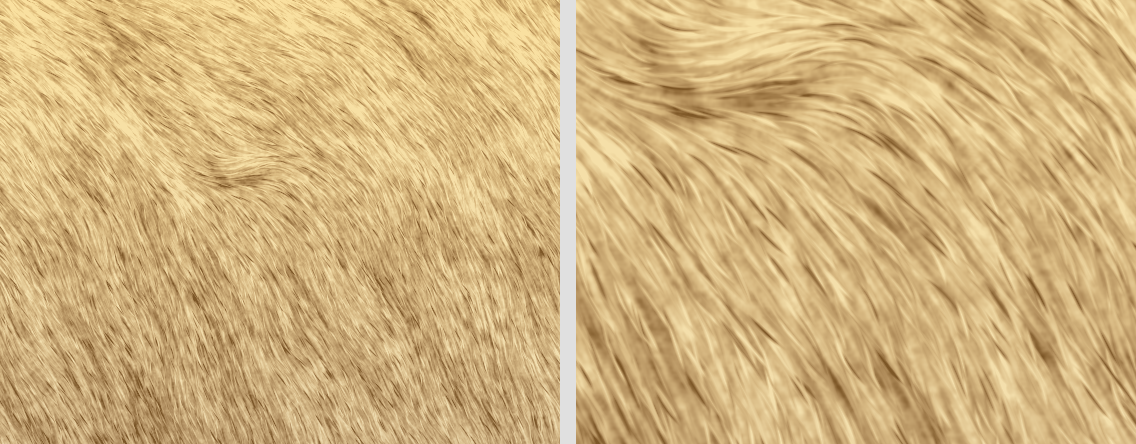
Left: the whole. Right: its middle third, enlarged.
Give the GLSL for this texture, as a Shadertoy shader.

```glsl
// Draws a golden tan animal pelt: fine hairs combed along a curving flow.

float hash(vec2 cell) {
    vec3 q = fract(cell.xyx * 0.1031);
    q += dot(q, q.yzx + 33.33);
    return fract((q.x + q.y) * q.z);
}

vec4 hash4(vec2 cell) {
    vec4 q = fract(cell.xyxy * vec4(0.1031, 0.1030, 0.0973, 0.1099));
    q += dot(q, q.wzxy + 33.33);
    return fract((q.xxyz + q.yzzw) * q.zywx);
}

float valueNoise(vec2 p) {
    vec2 i = floor(p), f = fract(p);
    f = f * f * (3.0 - 2.0 * f);
    return mix(mix(hash(i), hash(i + vec2(1, 0)), f.x),
               mix(hash(i + vec2(0, 1)), hash(i + vec2(1, 1)), f.x), f.y);
}

// Bell-shaped spot, stretched along a given slope
float spot(vec2 p, vec2 center, vec2 slope, vec2 size) {
    vec2 d = p - center;
    d = vec2(dot(d, slope), slope.x * d.y - slope.y * d.x) / size;
    return exp(-dot(d, d));
}

// Hair direction: shallow at the top, steep below and to the right, with a whorl
vec2 flow(vec2 p) {
    float shallow = smoothstep(0.35, 1.0, p.y) * (1.0 - 0.7 * smoothstep(0.8, 1.2, p.x));
    float waves = 0.10 * sin(9.0 * p.x + 4.0 * p.y) + 0.08 * sin(17.0 * p.y - 11.0 * p.x)
                + 0.07 * sin(33.0 * p.x + 21.0 * p.y + 2.0 * sin(14.0 * p.y));
    float angle = -1.15 + 0.64 * shallow + waves
                + 1.15 * spot(p, vec2(0.55, 0.615), vec2(0.98, 0.2), vec2(0.13, 0.055));
    return vec2(cos(angle), sin(angle));
}

// Broad brightness of the coat: light from above, tufts, gaps, creases
float coatTone(vec2 p) {
    vec2 combed = vec2(0.6 * p.x - 0.8 * p.y, 0.8 * p.x + 0.6 * p.y);
    float tufts = valueNoise(combed * vec2(5, 12) + 7.0);
    float gaps = smoothstep(0.70, 0.95, valueNoise(combed * vec2(15, 42) + 63.0));
    float crease = spot(p, vec2(0.54, 0.588), vec2(0.99, 0.15), vec2(0.07, 0.012))
                 + 0.7 * spot(p, vec2(0.66, 0.648), vec2(0.99, 0.1), vec2(0.05, 0.008))
                 + 0.7 * spot(p, vec2(0.575, 0.245), vec2(0.6, -0.8), vec2(0.04, 0.010));
    return 0.68 + 0.31 * (p.y - 0.5) + 0.27 * (tufts - 0.5) - 0.18 * gaps - 0.42 * crease;
}

vec3 furColor(float tone, float height) {
    float t = clamp(tone, 0.0, 1.0) * 3.0;
    vec3 color = mix(vec3(0.49, 0.34, 0.15), vec3(0.70, 0.56, 0.36), min(t, 1.0));
    color = mix(color, vec3(0.85, 0.73, 0.51), clamp(t - 1.0, 0.0, 1.0));
    color = mix(color, vec3(0.96, 0.88, 0.67), clamp(t - 2.0, 0.0, 1.0));
    return color * mix(vec3(0.98, 0.99, 1.05), vec3(1.02, 1.0, 0.93), height);
}

void mainImage(out vec4 fragColor, in vec2 fragCoord) {
    vec2 p = fragCoord / iResolution.y;
    float softness = max(0.0024, 1.2 / iResolution.y);
    vec2 along = flow(p);
    vec2 across = vec2(-along.y, along.x);

    // Undercoat: fine noise smeared both ways along the flow
    float fine = 0.0, locks = 0.0;
    for (int side = -1; side <= 1; side += 2) {
        vec2 walker = p;
        vec2 heading = along;
        for (int k = 0; k < 8; k++) {
            walker += heading * 0.004 * float(side);
            fine += valueNoise(walker / 0.0042) / 16.0;
            if (k % 4 == 3) {
                locks += valueNoise(walker / 0.013 + 91.0) / 4.0;
                heading = flow(walker);
            }
        }
    }
    float coat = coatTone(p) + 0.5 * (locks - 0.5);
    float tone = coat + 2.3 * (fine - 0.5) - 0.03;

    // Single hairs on top, one per cell and layer
    const float cellSize = 0.026;
    for (int layer = 0; layer < 5; layer++) {
        vec2 grid = p / cellSize + float(layer) * vec2(0.37, 0.73);
        vec2 cell = floor(grid);
        for (int n = 0; n < 9; n++) {
            vec2 id = cell + vec2(n % 3 - 1, n / 3 - 1);
            vec4 rnd = hash4(id + float(layer) * vec2(19, 47) + 5.0);
            vec2 d = (grid - id - rnd.xy) * cellSize;
            float t = dot(d, along) / mix(0.017, 0.025, rnd.z);

            // Each hair leans and bends a little away from the flow
            float lean = fract(rnd.w * 7.0) - 0.5;
            float bend = fract(rnd.z * 9.0) - 0.5;
            float offset = abs(dot(d, across) + (0.009 * lean + 0.004 * bend * t) * t);
            float width = mix(0.0007, 0.0015, fract(rnd.z * 5.0)) * (1.0 - t * t);
            float cover = clamp((width - offset) / softness + 0.5, 0.0, 1.0);
            cover *= clamp((1.0 - abs(t)) * 2.0, 0.0, 1.0);

            // Mostly light hairs, with a few dark shadows between them
            float shadow = 0.25 * (1.0 - smoothstep(0.05, 0.16, rnd.w));
            float hairTone = coat + 0.72 * (rnd.w - 0.47) - shadow + 0.08 * t;
            tone = mix(tone, hairTone, cover);
        }
    }
    fragColor = vec4(furColor(tone, p.y), 1.0);
}
```
